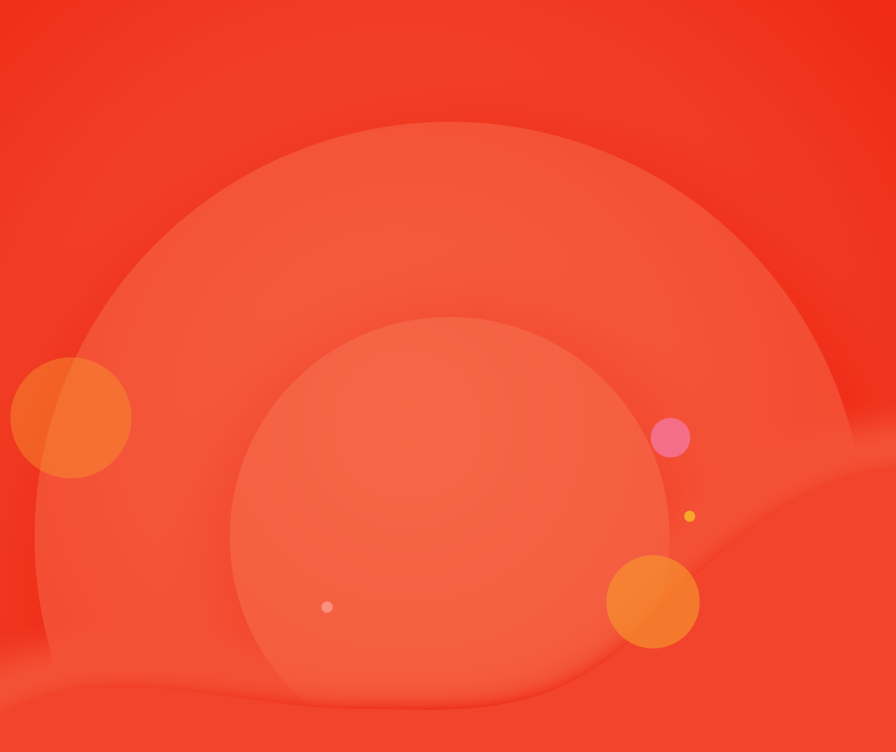
Give the GLSL for this background, as a Shadertoy shader.

```glsl
#define DEEP vec3(0.937, 0.170, 0.085)
#define WARM vec3(0.965, 0.410, 0.290)
#define WAVE_COLOR vec3(0.950, 0.266, 0.178)
#define AMBER vec3(0.965, 0.580, 0.170)
#define GLOW_CENTER vec2(0.542, 0.435)
#define DOME_CENTER vec2(0.598, 0.286)
#define DOME_RADIUS 0.552
#define CORE_RADIUS 0.2925
#define SHADOW_DEPTH 0.20
#define SHADOW_WIDTH 0.055
#define RIM_WIDTH 0.014

// Coverage of a shape whose signed distance is negative inside
float cover(float dist) {
    float halfPixel = 0.75 / iResolution.y;
    return 1.0 - smoothstep(-halfPixel, halfPixel, dist);
}

// Cubic between two knots, each holding x, height and slope
float bend(float x, vec3 a, vec3 b) {
    float span = b.x - a.x;
    float t = (x - a.x) / span;
    float u = 1.0 - t;
    float blend = t * t * (3.0 - 2.0 * t);
    return mix(a.y, b.y, blend) + span * t * u * (a.z * u - b.z * t);
}

float waveHeight(float x) {
    vec3 start = vec3(0.0, 0.048, 0.5);
    vec3 crest = vec3(0.155, 0.0867, 0.0);
    vec3 valley = vec3(0.480, 0.0573, 0.0);
    vec3 climb = vec3(0.867, 0.1765, 1.08);
    vec3 finish = vec3(1.189, 0.3746, 0.08);
    if (x < crest.x) return bend(x, start, crest);
    if (x < valley.x) return bend(x, crest, valley);
    if (x < climb.x) return bend(x, valley, climb);
    return bend(x, climb, finish);
}

// Pale translucent dome with a soft shadow outside its rim
float addDome(float tone, vec2 p, float radius, float opacity) {
    float dist = length(p - DOME_CENTER) - radius;
    float falloff = max(dist, 0.0) / SHADOW_WIDTH;
    float shaded = tone - SHADOW_DEPTH * exp(-falloff * sqrt(falloff + 0.3));
    return mix(shaded, mix(tone, 1.12, opacity), cover(dist));
}

vec3 addDisc(vec3 base, vec2 p, vec2 center, float radius, vec4 tint) {
    return mix(base, tint.rgb, tint.a * cover(length(p - center) - radius));
}

void mainImage(out vec4 fragColor, in vec2 fragCoord) {
    vec2 p = fragCoord / iResolution.y;

    // Radial backdrop and nested domes, as one warmth value
    float tone = 0.83 - length(p - GLOW_CENTER);
    tone = addDome(tone, p, DOME_RADIUS, 0.32);
    tone = addDome(tone, p, CORE_RADIUS, 0.30);

    // Distance above the wave, corrected for its slope
    float h = waveHeight(p.x);
    float slope = (waveHeight(p.x + 0.002) - waveHeight(p.x - 0.002)) / 0.004;
    float above = (p.y - h) / sqrt(1.0 + slope * slope);
    float height = max(above, 0.0);

    // Light band, then a dark rim that deepens in the valley
    float band = 1.0 - smoothstep(0.025, 0.100, height);
    tone = mix(tone, max(tone, 0.66), band);
    float offset = (p.x - 0.60) / 0.28;
    float rim = 0.45 + 0.45 * exp(-offset * offset);
    tone *= 1.0 - rim * exp(-height / RIM_WIDTH);

    vec3 color = mix(DEEP, WARM, clamp(tone, 0.0, 1.1));
    color = mix(color, WAVE_COLOR, cover(above));

    // Floating discs
    color = addDisc(color, p, vec2(0.0944, 0.4443), 0.0805, vec4(AMBER, 0.45));
    color = addDisc(color, p, vec2(0.8684, 0.1997), 0.0620, vec4(AMBER, 0.66));
    color = addDisc(color, p, vec2(0.8916, 0.4180), 0.0263, vec4(0.96, 0.43, 0.53, 1.0));
    color = addDisc(color, p, vec2(0.9172, 0.3135), 0.0073, vec4(0.97, 0.66, 0.16, 1.0));
    color = addDisc(color, p, vec2(0.4350, 0.1927), 0.0075, vec4(0.98, 0.57, 0.50, 1.0));

    fragColor = vec4(color, 1.0);
}
```
